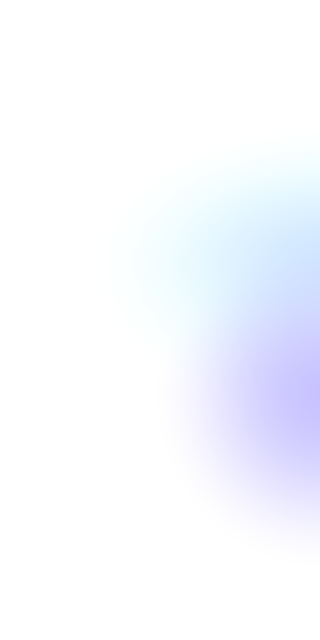
This background is drawn by a Shadertoy shader. Its source:

```glsl
// Soft sky-blue and violet glows rising from the right edge of a white field.

// Positions and radii are in canvas heights, for a canvas half as wide as high.
const vec2  CANVAS = vec2(0.5, 1.0);

const vec2  SKY_CENTER    = vec2(0.521, 0.590);
const float SKY_WIDTH     = 0.390;
const float SKY_ABOVE     = 0.222;
const float SKY_BELOW     = 0.247;

const vec2  VIOLET_CENTER = vec2(0.508, 0.388);
const float VIOLET_WIDTH  = 0.275;
const float VIOLET_ABOVE  = 0.234;
const float VIOLET_BELOW  = 0.286;

const vec3  WHITE      = vec3(1.0);
const vec3  CYAN_TINT  = vec3(0.18, 0.0, 0.0);   // light removed across the sky glow
const vec3  BLUE_TINT  = vec3(0.0, 0.10, 0.0);   // light removed near its core
const vec3  VIOLET     = vec3(0.785, 0.765, 1.0);

// Smooth elliptical falloff with separate radii above and below the center.
float glow(vec2 p, vec2 center, float width, float above, float below) {
    vec2 offset = p - center;
    vec2 radii = vec2(width, offset.y > 0.0 ? above : below);
    vec2 q = offset / radii;
    float f = max(1.0 - dot(q, q), 0.0);
    return f * f;
}

void mainImage(out vec4 fragColor, in vec2 fragCoord) {
    vec2 p = fragCoord / iResolution.xy * CANVAS;

    // Sky glow: cyan at the rim, deepening to blue at the core
    float sky = glow(p, SKY_CENTER, SKY_WIDTH, SKY_ABOVE, SKY_BELOW);
    vec3 color = WHITE - CYAN_TINT * sky - BLUE_TINT * sky * sky;

    // Violet glow laid over the lower part
    float violet = glow(p, VIOLET_CENTER, VIOLET_WIDTH, VIOLET_ABOVE, VIOLET_BELOW);
    color = mix(color, VIOLET, violet);

    fragColor = vec4(color, 1.0);
}
```
